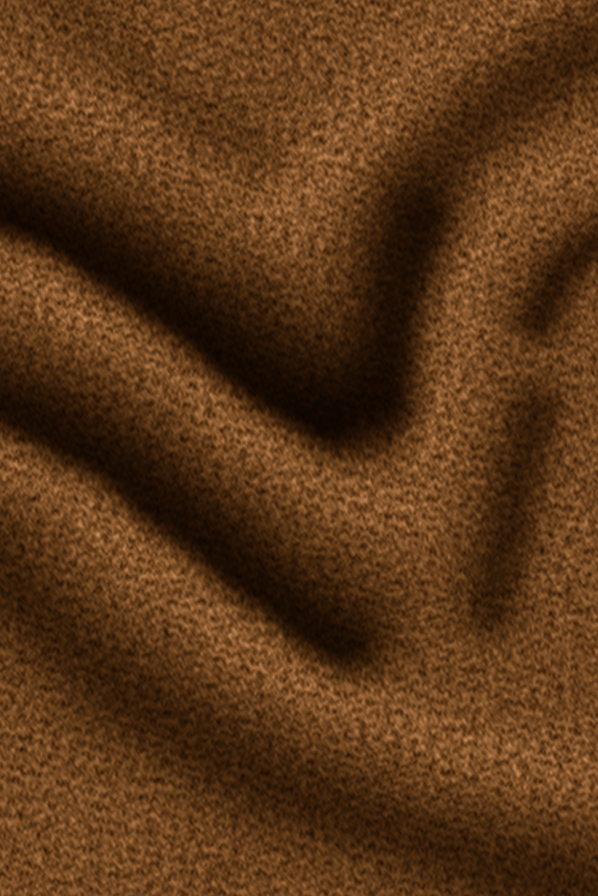
Reproduce this texture procedurally as a WebGL 2 fragment shader.

```glsl
#version 300 es
precision highp float;

uniform vec2 u_resolution;
out vec4 fragColor;

const float BASE_TONE = 0.425;
const vec3 WOOL_TINT = vec3(1.0, 0.73, 0.55);
const vec3 WOOL_CURVE = vec3(1.0, 1.2, 1.8);
const vec2 STITCH_COUNT = vec2(78.0, 88.0);   // stitches per canvas height
const float STITCH_LEAN = 0.28;
const float STITCH_DEPTH = 0.17;
const float FUZZ_DEPTH = 0.5;
const float WARP = 0.012;
const int CURVE_STEPS = 14;
const float TAU = 6.2831853;

float hash(vec2 p) {
    vec3 q = fract(p.xyx * vec3(0.1031, 0.1030, 0.0973));
    q += dot(q, q.yzx + 33.33);
    return fract((q.x + q.y) * q.z);
}

float cornerSlope(vec2 cell, vec2 offset) {
    float angle = TAU * hash(cell);
    return dot(vec2(cos(angle), sin(angle)), offset);
}

// Gradient noise, roughly -0.7 to 0.7
float noise(vec2 p) {
    vec2 i = floor(p), f = fract(p), e = vec2(1.0, 0.0);
    vec2 u = f * f * f * (f * (f * 6.0 - 15.0) + 10.0);
    float low = mix(cornerSlope(i, f), cornerSlope(i + e.xy, f - e.xy), u.x);
    float high = mix(cornerSlope(i + e.yx, f - e.yx), cornerSlope(i + e.xx, f - e.xx), u.x);
    return mix(low, high, u.y);
}

vec2 bezier(vec2 a, vec2 b, vec2 c, vec2 d, float t) {
    float s = 1.0 - t;
    return s * s * s * a + 3.0 * s * t * (s * b + t * c) + t * t * t * d;
}

// Soft band along a cubic curve; widths are for its left and right sides
float fold(vec2 p, vec2 a, vec2 b, vec2 c, vec2 d, float leftWidth, float rightWidth) {
    float nearest = 1e3, side = 0.0;
    vec2 start = a;
    for (int i = 1; i <= CURVE_STEPS; i++) {
        vec2 end = bezier(a, b, c, d, float(i) / float(CURVE_STEPS));
        vec2 along = end - start, rel = p - start;
        vec2 gap = rel - along * clamp(dot(rel, along) / dot(along, along), 0.0, 1.0);
        float dist = length(gap);
        if (dist < nearest) {
            nearest = dist;
            side = (along.x * gap.y - along.y * gap.x) / (length(along) * max(dist, 1e-5));
        }
        start = end;
    }
    float width = mix(rightWidth, leftWidth, 0.5 + 0.5 * side);
    return exp(-nearest * nearest / (width * width));
}

// Light left after the valleys between folds
float valleys(vec2 p) {
    float light = 1.0;
    // Two deep diagonal valleys with crisp lower edges
    light *= 1.0 - 0.84 * fold(p, vec2(-0.05, 0.775), vec2(0.12, 0.735), vec2(0.25, 0.58), vec2(0.36, 0.52), 0.078, 0.023);
    light *= 1.0 - 0.80 * fold(p, vec2(-0.05, 0.56), vec2(0.12, 0.51), vec2(0.22, 0.38), vec2(0.375, 0.275), 0.076, 0.023);
    // Upper right valley and its dark core
    light *= 1.0 - 0.46 * fold(p, vec2(0.70, 0.965), vec2(0.50, 0.88), vec2(0.43, 0.76), vec2(0.42, 0.57), 0.046, 0.058);
    light *= 1.0 - 0.58 * fold(p, vec2(0.475, 0.755), vec2(0.455, 0.70), vec2(0.44, 0.63), vec2(0.435, 0.55), 0.027, 0.05);
    // Right-hand crease in two parts
    light *= 1.0 - 0.62 * fold(p, vec2(0.70, 0.74), vec2(0.66, 0.73), vec2(0.62, 0.70), vec2(0.60, 0.645), 0.026, 0.032);
    light *= 1.0 - 0.55 * fold(p, vec2(0.60, 0.54), vec2(0.585, 0.48), vec2(0.57, 0.42), vec2(0.55, 0.32), 0.03, 0.042);
    // Broad shade at the lower left, centre and top left
    light *= 1.0 - 0.52 * fold(p, vec2(-0.02, 0.38), vec2(0.12, 0.22), vec2(0.30, 0.08), vec2(0.70, 0.0), 0.062, 0.058);
    light *= 1.0 - 0.25 * fold(p, vec2(0.29, 0.66), vec2(0.32, 0.62), vec2(0.35, 0.58), vec2(0.38, 0.54), 0.05, 0.05);
    light *= 1.0 - 0.18 * fold(p, vec2(0.05, 1.02), vec2(0.12, 0.95), vec2(0.20, 0.88), vec2(0.29, 0.83), 0.03, 0.035);
    return light;
}

// Extra light on the crests
float crests(vec2 p) {
    float glow = 0.0;
    glow += 0.13 * fold(p, vec2(-0.05, 0.94), vec2(0.10, 0.88), vec2(0.20, 0.83), vec2(0.32, 0.72), 0.035, 0.045);
    glow += 0.22 * fold(p, vec2(-0.05, 0.72), vec2(0.15, 0.66), vec2(0.22, 0.50), vec2(0.46, 0.43), 0.035, 0.04);
    glow += 0.20 * fold(p, vec2(-0.05, 0.50), vec2(0.20, 0.44), vec2(0.20, 0.20), vec2(0.70, 0.13), 0.035, 0.04);
    glow += 0.17 * fold(p, vec2(0.70, 0.84), vec2(0.50, 0.82), vec2(0.52, 0.65), vec2(0.48, 0.50), 0.04, 0.035);
    glow += 0.20 * fold(p, vec2(0.62, 1.02), vec2(0.50, 0.95), vec2(0.40, 0.85), vec2(0.33, 0.78), 0.05, 0.05);
    return glow;
}

// Slanted V stitches, roughened by loose fibres
float knit(vec2 p, float light) {
    vec2 bend = vec2(noise(p * 9.0), noise(p * 9.0 + 31.0)) * WARP;
    vec2 q = p + bend + vec2(0.0, 0.012 * light);
    q += 0.003 * vec2(noise(p * 65.0), noise(p * 65.0 + 17.0));
    float c = cos(STITCH_LEAN), s = sin(STITCH_LEAN);
    vec2 cell = vec2(c * q.x - s * q.y, s * q.x + c * q.y) * STITCH_COUNT;
    float across = fract(cell.x) - 0.5;
    float row = cell.y + 1.1 * abs(across);
    float strand = 0.65 * cos(TAU * row) + 0.35 * cos(2.0 * TAU * across);
    float tuft = hash(vec2(floor(cell.x), floor(row + 0.5)) + 50.0) - 0.5;
    float fuzz = noise(p * 105.0) + 0.7 * noise(vec2(p.x + 0.5 * p.y, p.y) * vec2(230.0, 150.0));
    return 1.0 + STITCH_DEPTH * strand + 0.12 * tuft * cos(TAU * across * 0.5) + FUZZ_DEPTH * fuzz;
}

void main() {
    vec2 p = gl_FragCoord.xy / u_resolution.y;
    p.x *= 0.6667 * u_resolution.y / u_resolution.x;
    vec2 soft = p + 0.006 * vec2(noise(p * 13.0 + 5.0), noise(p * 13.0 + 70.0));
    float light = valleys(soft);
    float tone = BASE_TONE * light * (1.0 + crests(soft));
    tone *= (1.0 + 0.08 * noise(p * 6.0)) * knit(p, light);
    tone = max(tone, 0.04) + 0.015;
    fragColor = vec4(WOOL_TINT * pow(vec3(tone), WOOL_CURVE), 1.0);
}
```
